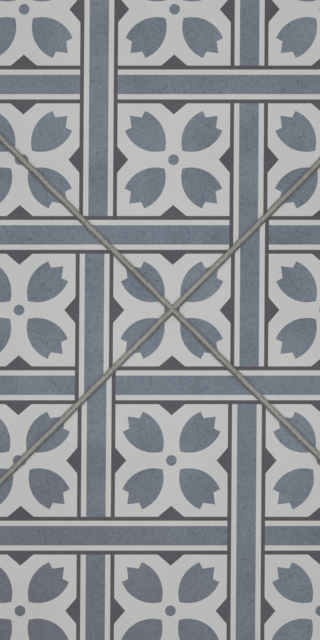
Write a Shadertoy shader that draws this pattern.

```glsl
// Woven-band cement tiles: square cells with four tulip petals, framed by striped
// bands that pass over and under in a checkerboard. One cell spans one unit;
// two diagonal grout joints cross over the pattern, with fine stone grain on top.

float hash(vec2 p) {
    vec3 h = fract(vec3(p.xyx) * 0.1031);
    h += dot(h, h.yzx + 33.33);
    return fract((h.x + h.y) * h.z);
}

float noise(vec2 p) {
    vec2 i = floor(p), f = fract(p);
    f = f * f * (3.0 - 2.0 * f);
    return mix(mix(hash(i), hash(i + vec2(1, 0)), f.x),
               mix(hash(i + vec2(0, 1)), hash(i + vec2(1, 1)), f.x), f.y);
}

float fbm(vec2 p) {
    float sum = 0.0, amp = 0.5;
    for (int i = 0; i < 4; i++) {
        sum += amp * noise(p);
        p = p * 2.03 + 17.0;
        amp *= 0.5;
    }
    return sum;
}

float cover(float d, float px) { return smoothstep(-px, px, d * -1.0); }

// Tulip petal along the diagonal of the positive quadrant
float petal(vec2 a) {
    float along = (a.x + a.y) * 0.7071;
    float across = abs(a.x - a.y) * 0.7071;
    float leaf = length(vec2(along - 0.277, across + 0.111)) - 0.222;
    float middleTip = (along + 1.3 * across - 0.412) * 0.61;
    float sideTip = (along - 0.32 * across - 0.334) * 0.95;
    return max(leaf, min(middleTip, sideTip));
}

// Striped band: dark rim, pale line, blue core
vec3 paintBand(vec3 col, float d, float px, vec3 dark, vec3 pale, vec3 blue) {
    col = mix(col, dark, cover(d - 0.125, px));
    col = mix(col, pale, cover(d - 0.100, px));
    return mix(col, blue, cover(d - 0.064, px));
}

void mainImage(out vec4 fragColor, in vec2 fragCoord) {
    vec2 uv = fragCoord / iResolution.x;
    vec2 joint = (uv - vec2(0.539, 1.031)) / 0.470;
    float px = 0.9 / (iResolution.x * 0.470);

    // Slight lean, and a small laying offset for the side tiles
    vec2 q = joint;
    q.x -= 0.007 * q.y;
    if (abs(joint.x) > abs(joint.y)) q.x -= joint.x < 0.0 ? -0.020 : 0.012;

    // Pigments, the blue mottled and speckled
    float cloud = fbm(uv * 9.0) - 0.47;
    float grain = noise(uv * 190.0) - 0.5;
    float speck = smoothstep(0.76, 0.95, noise(uv * 115.0 + 40.0));
    vec3 pale = vec3(0.742, 0.742, 0.738) + 0.03 * cloud + 0.012 * grain;
    vec3 blue = vec3(0.440, 0.472, 0.512) + 0.09 * cloud + 0.045 * grain - 0.035 * speck;
    vec3 dark = vec3(0.345, 0.338, 0.357) + 0.04 * cloud + 0.025 * grain;
    float worn = smoothstep(0.9, 0.0, length(uv * vec2(0.8, 1.0)));
    blue = mix(blue, vec3(0.42, 0.42, 0.45) + 0.04 * grain, 0.75 * worn);

    // Cell motif: petals, centre dot and inward triangles
    vec2 a = abs(fract(q + 0.5) - 0.5);
    float motif = min(petal(a), length(a) - 0.035);
    float wedge = (0.302 + 0.85 * min(a.x, a.y) - max(a.x, a.y)) * 0.76;
    vec3 col = mix(pale, blue, cover(motif, px));
    col = mix(col, dark, cover(wedge, px));

    // Weave: the band on top alternates from crossing to crossing
    vec2 band = 0.5 - a;
    vec2 crossing = floor(q);
    bool verticalOver = mod(crossing.x + crossing.y, 2.0) < 0.5;
    vec2 underOver = verticalOver ? band.yx : band;
    col = paintBand(col, underOver.x, px, dark, pale, blue);
    col = paintBand(col, underOver.y, px, dark, pale, blue);

    // Diagonal grout with a rounded light crest and a shaded lower edge
    vec2 diag = vec2(joint.x - joint.y, joint.x + joint.y) * 0.7071;
    diag += 0.004 * (noise(uv * 24.0) - 0.5);
    float side = abs(diag.x) < abs(diag.y) ? diag.x : -diag.y;
    float gap = min(abs(diag.x), abs(diag.y));
    float crest = smoothstep(0.022, 0.004, abs(side + 0.004));
    vec3 grout = mix(vec3(0.37, 0.365, 0.355), vec3(0.555, 0.555, 0.535), crest);
    grout += 0.07 * grain + 0.08 * cloud;
    col *= 1.0 - 0.10 * smoothstep(0.045, 0.020, gap);
    col = mix(col, grout, cover(gap - 0.022, px));

    // Soft falloff of light toward the lower edge and corners
    vec2 v = (fragCoord / iResolution.xy - 0.5) * 2.0;
    col *= 1.01 - 0.035 * dot(v, v) * 0.5 - 0.02 * smoothstep(0.2, 1.0, -v.y);
    fragColor = vec4(clamp(col, 0.0, 1.0), 1.0);
}
```
